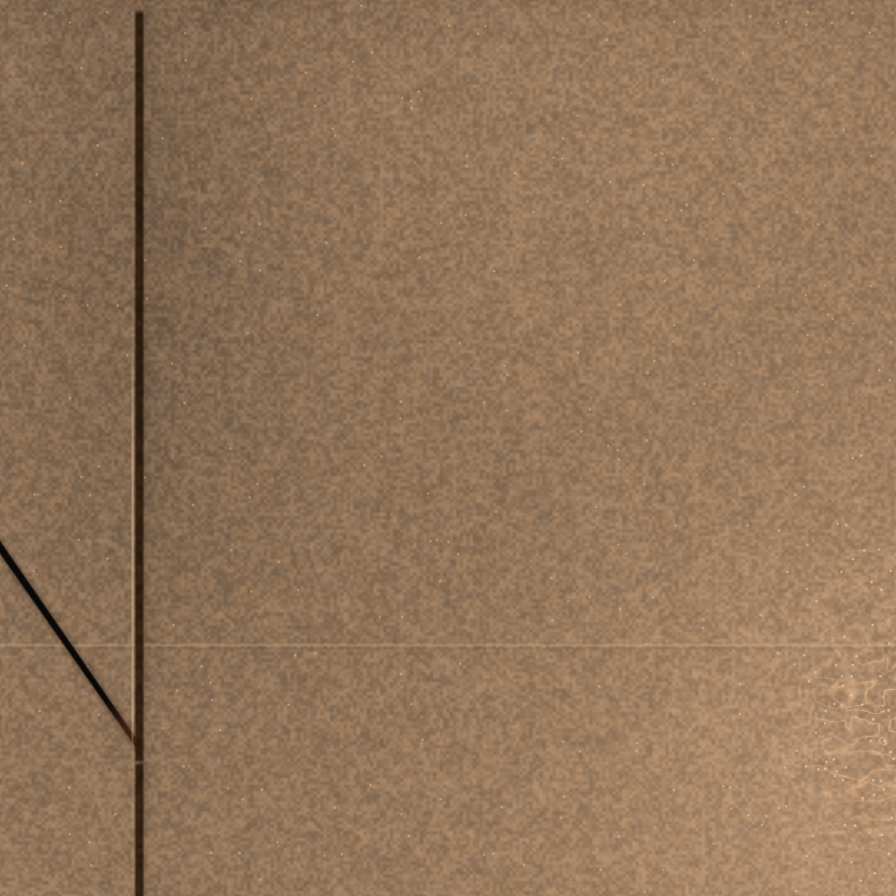
This texture is drawn by a Shadertoy shader. Its source:

```glsl
const vec3 BASE = vec3(0.560, 0.448, 0.344);
const vec3 GROOVE = vec3(0.145, 0.090, 0.040);
const vec3 CUT = vec3(0.035, 0.032, 0.028);
const vec3 CUT_END = vec3(0.25, 0.13, 0.08);
const vec3 EDGE_LIGHT = vec3(0.78, 0.66, 0.53);
const vec3 SPARK = vec3(0.95, 0.84, 0.70);

const float GROOVE_X = 0.1555;
const float GROOVE_HALF = 0.0046;
const float GROOVE_TOP = 0.987;
const float BREAK_Y = 0.149;
const float EDGE_X = 0.1480;
const float SEAM_Y = 0.2800;
const vec2 CUT_A = vec2(-0.02, 0.418);
const vec2 CUT_B = vec2(0.153, 0.169);
const float GRAIN_FREQ = 270.0;
const float GRAIN_AMOUNT = 0.30;
const float SPARK_FREQ = 95.0;

float hash(vec2 p) {
    vec3 q = fract(p.xyx * 0.1031);
    q += dot(q, q.yzx + 33.33);
    return fract((q.x + q.y) * q.z);
}

float noise(vec2 p) {
    vec2 i = floor(p), f = fract(p);
    f = f * f * (3.0 - 2.0 * f);
    return mix(mix(hash(i), hash(i + vec2(1, 0)), f.x),
               mix(hash(i + vec2(0, 1)), hash(i + vec2(1, 1)), f.x), f.y);
}

// Soft spot with the given centre and radii
float spot(vec2 p, vec2 centre, vec2 radii) {
    vec2 d = (p - centre) / radii;
    return exp(-dot(d, d));
}

// Coverage of a band whose edge lies at distance zero
float cover(float d, float blur) {
    return 1.0 - smoothstep(-blur, blur, d);
}

float lighting(vec2 p) {
    float light = 0.965 + 0.09 * smoothstep(0.15, 0.9, p.x);
    light += 0.06 * smoothstep(0.5, 0.0, p.y);
    light += 0.17 * spot(p, vec2(1.02, 0.16), vec2(0.28, 0.30));
    light += 0.04 * spot(p, vec2(0.62, 0.85), vec2(0.30, 0.25));
    light -= 0.09 * spot(p, vec2(0.17, 0.72), vec2(0.13, 0.42));
    light -= 0.06 * smoothstep(0.93, 1.02, p.y);
    return light;
}

float grain(vec2 p) {
    float fine = noise(p * GRAIN_FREQ) - 0.5;
    float medium = noise(p * GRAIN_FREQ * 0.52 + 41.0) - 0.5;
    float broad = noise(p * 38.0 + 7.0) - 0.5;
    return 0.75 * fine + 0.42 * medium + 0.10 * broad;
}

// Scattered glints, one candidate per cell
float sparkles(vec2 p, float density) {
    vec2 cell = floor(p * SPARK_FREQ);
    vec2 jitter = vec2(hash(cell + 3.1), hash(cell + 17.7)) * 0.6 + 0.2;
    float d = length(fract(p * SPARK_FREQ) - jitter);
    float lit = step(1.0 - density, hash(cell + 59.3));
    return lit * smoothstep(0.22, 0.04, d);
}

// Fine crinkles where the light grazes the surface
float crinkles(vec2 p) {
    vec2 warp = vec2(noise(p * 45.0), noise(p * 45.0 + 19.0));
    float ridge = 1.0 - abs(2.0 * noise(p * vec2(60.0, 105.0) + 2.0 * warp) - 1.0);
    return pow(ridge, 5.0) - 0.25;
}

void mainImage(out vec4 fragColor, in vec2 fragCoord) {
    vec2 p = fragCoord / iResolution.xy;
    float aa = 0.8 / min(iResolution.x, iResolution.y);

    // Grainy lit surface
    float shine = smoothstep(0.78, 1.0, p.x) * smoothstep(0.75, 0.2, p.y);
    float hot = spot(p, vec2(0.99, 0.20), vec2(0.09, 0.10));
    float tone = lighting(p) + GRAIN_AMOUNT * grain(p);
    tone += crinkles(p) * (0.10 * shine + 0.22 * hot);
    vec3 col = BASE * tone;
    col += vec3(0.010, 0.0, -0.010) * (noise(p * 150.0 + 83.0) - 0.5) * 2.0;
    float glint = sparkles(p, 0.025 + 0.10 * shine + 0.12 * hot);
    col = mix(col, SPARK, glint * (0.40 + 0.30 * shine));

    // Thin horizontal seam
    float seam = cover(abs(p.y - SEAM_Y) - 0.0012, aa + 0.0006);
    float seamLight = 0.38 + 0.20 * smoothstep(0.5, 1.0, p.x);
    col = mix(col, EDGE_LIGHT, seam * seamLight);
    col *= 1.0 - 0.07 * cover(abs(p.y - SEAM_Y + 0.004) - 0.001, 0.002);

    // Diagonal cut, fading to brown at its lower end
    vec2 axis = CUT_B - CUT_A;
    float along = clamp(dot(p - CUT_A, axis) / dot(axis, axis), 0.0, 1.0);
    float cutDist = length(p - CUT_A - axis * along);
    float cutHalf = mix(0.0042, 0.0030, along);
    vec3 cutColor = mix(CUT, CUT_END, smoothstep(0.78, 0.96, along));
    col *= 1.0 - 0.20 * cover(cutDist - 0.007, 0.004);
    col = mix(col, cutColor, cover(cutDist - cutHalf, aa + 0.0008));

    // Vertical groove with a soft shadow and a short break
    float below = smoothstep(GROOVE_TOP + 0.004, GROOVE_TOP - 0.004, p.y);
    float gap = cover(abs(p.y - BREAK_Y) - 0.002, 0.002);
    float grooveDist = abs(p.x - GROOVE_X) - GROOVE_HALF;
    float shadow = exp(-max(p.x - GROOVE_X, 0.0) / 0.008) * step(GROOVE_X, p.x);
    col *= 1.0 - 0.25 * shadow * below;
    float depth = cover(grooveDist, aa + 0.0010) * below * (1.0 - 0.65 * gap);
    col = mix(col, GROOVE * (0.85 + 0.6 * noise(p * 180.0)), depth * 0.93);

    // Lit lip on the left of the groove
    float lip = cover(abs(p.x - EDGE_X) - 0.0011, aa + 0.0005);
    float lipSpan = smoothstep(0.16, 0.20, p.y) * smoothstep(0.68, 0.48, p.y);
    col = mix(col, EDGE_LIGHT, lip * (0.10 * below + 0.65 * lipSpan));

    fragColor = vec4(clamp(col, 0.0, 1.0), 1.0);
}
```
